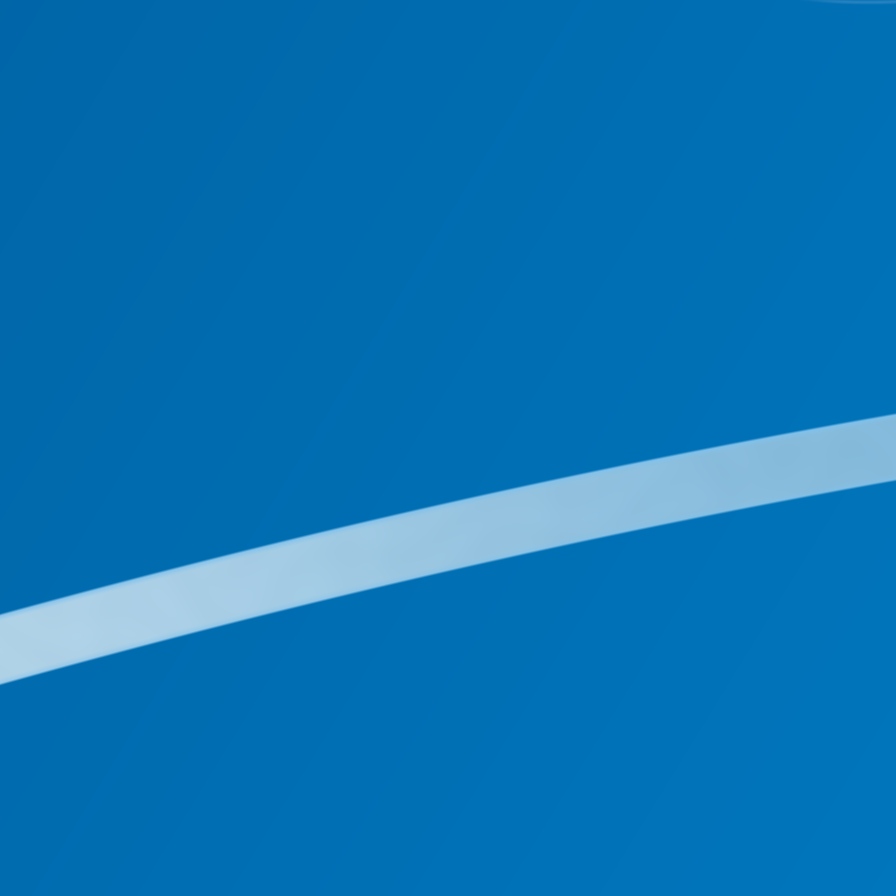
Give the GLSL for this background, as a WebGL 2 fragment shader.

```glsl
#version 300 es
precision highp float;
// A pale curved ribbon rising across a smooth blue gradient.

#define BLUE_DARK vec3(0.0, 0.400, 0.660)
#define BLUE_LIGHT vec3(0.0, 0.462, 0.740)
#define RIBBON_LEFT vec3(0.70, 0.83, 0.91)
#define RIBBON_RIGHT vec3(0.52, 0.73, 0.86)
#define RIM_COLOR vec3(0.50, 0.76, 0.93)
#define ARC vec3(0.275, 0.277, -0.051)
#define HALF_WIDTH vec2(0.039, 0.037)
#define RIM_WIDTH 0.004
#define SOFTNESS 0.0018
#define GRAIN 0.006

uniform vec2 u_resolution;
out vec4 outColor;

// Approximate signed distance to the ribbon edge, and side of its centre line
vec2 ribbon(vec2 p) {
    float centre = ARC.x + p.x * (ARC.y + ARC.z * p.x);
    float slope = ARC.y + 2.0 * ARC.z * p.x;
    float halfWidth = mix(HALF_WIDTH.x, HALF_WIDTH.y, p.x);
    float offset = p.y - centre;
    return vec2((abs(offset) - halfWidth) / sqrt(1.0 + slope * slope), offset);
}

// Layered sines give a faint, soft mottling
float mottle(vec2 p) {
    return sin(p.x * 41.0 + 3.0 * sin(p.y * 23.0)) * sin(p.y * 57.0 + 2.0 * sin(p.x * 31.0));
}

void main() {
    vec2 p = gl_FragCoord.xy / u_resolution;
    float soft = max(SOFTNESS, 0.75 / min(u_resolution.x, u_resolution.y));

    // Diagonal sky gradient, brightest at the lower right
    float diagonal = clamp(0.62 * p.x + 0.38 * (1.0 - p.y), 0.0, 1.0);
    vec3 color = mix(BLUE_DARK, BLUE_LIGHT, diagonal);

    // Faint glint grazing the upper right corner
    float glintY = 0.9975 + 0.7 * pow(p.x - 0.97, 2.0);
    float glint = smoothstep(0.0035, 0.0, abs(p.y - glintY)) * smoothstep(0.87, 0.95, p.x);
    color = mix(color, vec3(0.30, 0.58, 0.80), 0.5 * glint);

    // Ribbon body with a bluer rim
    vec2 band = ribbon(p);
    vec3 body = mix(RIBBON_LEFT, RIBBON_RIGHT, smoothstep(-0.15, 1.05, p.x));
    body += GRAIN * mottle(p);
    float rim = smoothstep(-2.0 * RIM_WIDTH, 0.0, band.x);
    body = mix(body, RIM_COLOR, rim * (band.y > 0.0 ? 0.8 : 0.5));
    color = mix(color, body, smoothstep(soft, -soft, band.x));

    outColor = vec4(color, 1.0);
}
```
